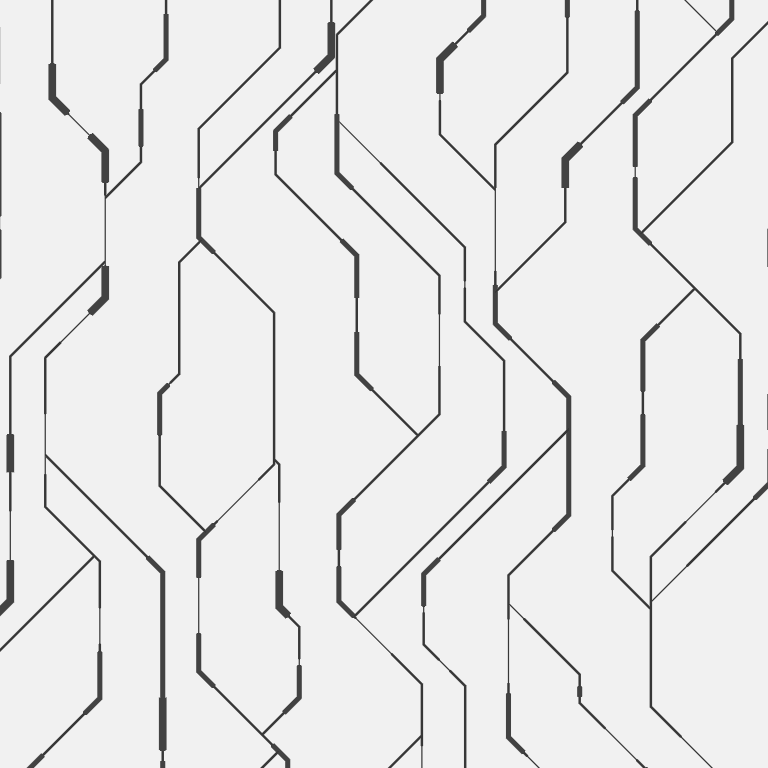
Give the GLSL for this pattern, as a WebGL 1 fragment shader.

```glsl
precision highp float;
// Circuit-like traces: dark lines run vertically with 45 degree jogs on pale grey.
// One main trace zigzags inside each column; branches fill the gaps between mains
// and are clipped by them, which forms the T-junctions. Line weight varies by bend.
uniform vec2 u_resolution;

const vec3 PAPER = vec3(0.945);
const float LINE_TONE = 0.215;
const float HEAVY_TONE = 0.26;
const float COLUMN = 0.2;          // width of a main trace's column
const float ROW = 0.28;            // height between main jogs
const float SLOT = 0.43;           // height given to one branch
const float MIN_SWING = 0.03;      // sideways offset of the main lanes
const float MAX_SWING = 0.075;
const float REACH = 0.32;          // length of branch ends before clipping
const float MIN_JOG = 0.022;       // smaller branch jogs are straightened
const float THIN = 0.0008;         // half widths
const float REGULAR = 0.0016;
const float HEAVY = 0.0033;
const float EXTRA = 0.0050;
const float MITRE = 0.4142;        // tan(22.5 degrees) closes the bends

float hash(vec2 p) {
  return fract(sin(dot(p, vec2(127.1, 311.7))) * 43758.5453);
}

// Main trace: lane k is left at jogStart(i, k) for lane k + 1.
float phase(float i) { return hash(vec2(i, 71.3)); }

float lane(float i, float k) {
  float side = mod(k + floor(2.0 * hash(vec2(i, 17.7))), 2.0) * 2.0 - 1.0;
  return (i + 0.5) * COLUMN + side * mix(MIN_SWING, MAX_SWING, hash(vec2(i, k)));
}

float jogStart(float i, float k) {
  return (k + phase(i) + 0.3 * hash(vec2(i + 9.4, k))) * ROW;
}

float mainX(float i, float y) {
  float k = floor(y / ROW - phase(i));
  float x = lane(i, k);
  float shift = lane(i, k + 1.0) - x;
  return x + sign(shift) * clamp(y - jogStart(i, k), 0.0, abs(shift));
}

// Half width at a bend; both strokes that meet there share it.
float bendWeight(vec2 id) {
  float h = hash(id + 43.1);
  return h < 0.1 ? EXTRA : (h < 0.48 ? HEAVY : REGULAR);
}

// Darkness of one stroke, with heavy bends and a lighter or bolder middle part.
float stroke(vec2 p, vec2 a, vec2 b, float weightA, float weightB, vec2 id, float px) {
  float len = length(b - a);
  if (len < 0.0001) return 0.0;
  vec2 dir = (b - a) / len;
  vec2 q = p - a;
  float t = dot(q, dir);
  float across = abs(dir.x * q.y - dir.y * q.x);
  float upright = step(abs(dir.x), 0.1);

  float kind = hash(id + 5.3);
  float middle = kind < 0.36 ? THIN : (kind > 0.83 && upright > 0.5 ? HEAVY : REGULAR);
  float from = len * mix(0.15, 0.4, hash(id + 2.9));
  float to = len * mix(0.6, 0.9, hash(id + 8.6));
  float inside = clamp((t - from) / px, 0.0, 1.0) * clamp((to - t) / px, 0.0, 1.0);
  float w = mix(REGULAR, middle, inside);

  float grip = mix(0.028, mix(0.04, 0.08, hash(id + 3.7)), upright);
  grip = min(grip, 0.45 * len);
  w = max(w, mix(weightA, THIN, clamp((t - grip) / px, 0.0, 1.0)));
  w = max(w, mix(weightB, THIN, clamp((len - t - grip) / px, 0.0, 1.0)));

  float d = max(across - w, max(-t, t - len) - MITRE * w);
  float cover = min(clamp(0.5 - d / px, 0.0, 1.0), 2.0 * w / px);
  float tone = mix(LINE_TONE, HEAVY_TONE, smoothstep(REGULAR, HEAVY, w));
  return cover * (PAPER.r - tone);
}

float mainTrace(vec2 p, float i, float px) {
  float ink = 0.0;
  float row = floor(p.y / ROW - phase(i));
  for (int j = -1; j <= 0; j++) {
    float k = row + float(j);
    vec2 id = vec2(i, k);
    vec2 a = vec2(lane(i, k), jogStart(i, k));
    float x = lane(i, k + 1.0);
    vec2 b = vec2(x, a.y + abs(x - a.x));
    vec2 c = vec2(x, jogStart(i, k + 1.0));
    float wb = bendWeight(id + 0.5);
    ink = max(ink, stroke(p, a, b, bendWeight(id), wb, id, px));
    ink = max(ink, stroke(p, b, c, wb, bendWeight(id + vec2(0.0, 1.0)), id + 0.3, px));
  }
  return ink;
}

float gapX(float i, float y) { return 0.5 * (mainX(i, y) + mainX(i + 1.0, y)); }

float exitSide(float i, float k) { return hash(vec2(i + 31.7, k)) < 0.5 ? -1.0 : 1.0; }

// Branches between mains i and i + 1: slanted entry, two uprights, slanted exit.
float branches(vec2 p, float i, float px) {
  float ink = 0.0;
  float offset = hash(vec2(i, 53.9));
  float slot = floor(p.y / SLOT - offset);
  for (int j = -1; j <= 1; j++) {
    float k = slot + float(j);
    vec2 id = vec2(i + 0.37, k + 0.61);
    float y0 = (k + offset) * SLOT;
    float low = y0 + mix(0.03, 0.07, hash(id + 1.1));
    float jog = y0 + mix(0.14, 0.22, hash(id + 2.2));
    float xa = gapX(i, 0.5 * (low + jog));
    float xb = gapX(i, y0 + 0.3);
    if (abs(xb - xa) < MIN_JOG) xb = xa;
    vec2 a = vec2(xa, low), b = vec2(xa, jog);
    vec2 c = vec2(xb, jog + abs(xb - xa));
    vec2 d = vec2(xb, max(y0 + mix(0.33, 0.38, hash(id + 3.3)), c.y + 0.03));
    vec2 entry = a + REACH * vec2(-exitSide(i, k - 1.0), -1.0);
    vec2 leave = d + REACH * vec2(exitSide(i, k), 1.0);
    float wa = bendWeight(id), wb = bendWeight(id + 0.2);
    float wc = bendWeight(id + 0.4), wd = bendWeight(id + 0.7);
    ink = max(ink, stroke(p, a, entry, wa, REGULAR, id, px));
    ink = max(ink, stroke(p, a, b, wa, wb, id + 0.1, px));
    ink = max(ink, stroke(p, b, c, wb, wc, id + 0.2, px));
    ink = max(ink, stroke(p, c, d, wc, wd, id + 0.3, px));
    ink = max(ink, stroke(p, d, leave, wd, REGULAR, id + 0.4, px));
  }
  return ink;
}

void main() {
  float px = 1.0 / min(u_resolution.x, u_resolution.y);
  vec2 p = gl_FragCoord.xy * px;
  float column = floor(p.x / COLUMN);
  float gap = p.x < mainX(column, p.y) ? column - 1.0 : column;
  float ink = max(mainTrace(p, column, px), branches(p, gap, px));
  gl_FragColor = vec4(PAPER - ink, 1.0);
}
```
